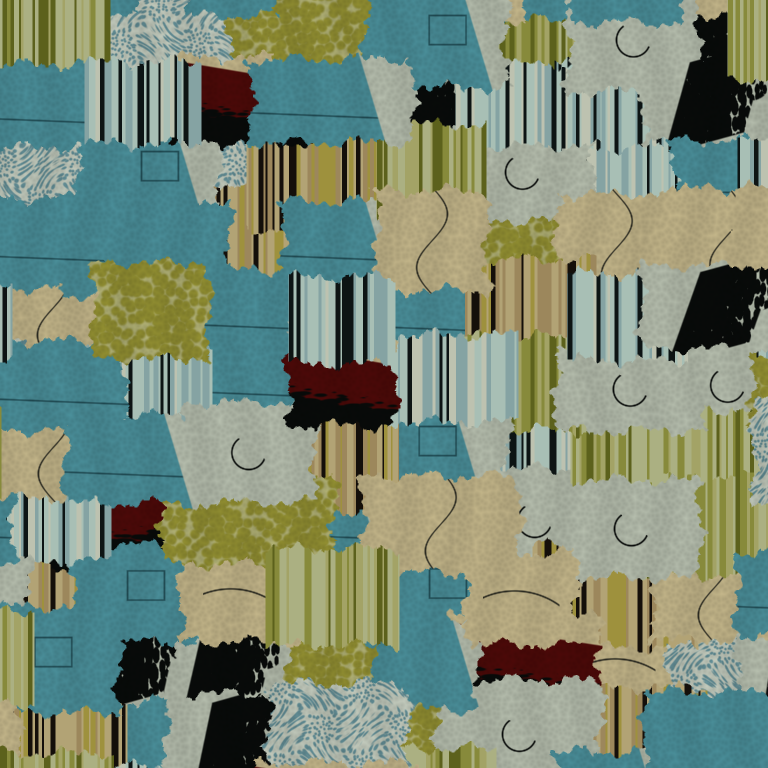
Write a three.js fragment shader that draws this pattern.

```glsl
varying vec2 vUv;

float hash(vec2 p) {
  vec3 q = fract(p.xyx * vec3(0.1031, 0.1030, 0.0973));
  q += dot(q, q.yzx + 33.33);
  return fract((q.x + q.y) * q.z);
}

// Cellular noise: distance to the nearest scattered point
float cellular(vec2 p) {
  vec2 base = floor(p);
  float nearest = 2.0;
  for (int j = -1; j <= 1; j++)
    for (int i = -1; i <= 1; i++) {
      vec2 c = base + vec2(float(i), float(j));
      nearest = min(nearest, distance(p, c + vec2(hash(c), hash(c + 57.0))));
    }
  return nearest;
}

// Ragged outline of torn paper
float tear(float x, float seed) {
  return 0.005 * sin(x * 70.0 + seed * 40.0) + 0.003 * sin(x * 173.0 + seed * 91.0)
       + 0.002 * sin(x * 410.0 + seed * 17.0) + 0.004 * (hash(vec2(floor(x * 220.0), seed * 50.0)) - 0.5);
}

float stroke(float d) { return 1.0 - smoothstep(0.0005, 0.0016, abs(d)); }

// Uneven vertical bars in a cool, green or warm palette
vec3 stripes(float x, float seed) {
  float column = floor(x * 110.0);
  float split = 0.25 + 0.5 * hash(vec2(column, 5.0));
  float h = hash(vec2(column * 2.0 + step(split, fract(x * 110.0)), floor(seed * 30.0)));
  vec3 light = vec3(0.66, 0.75, 0.71), mid = vec3(0.52, 0.64, 0.64);
  vec3 accent = vec3(0.74, 0.76, 0.69), dark = vec3(0.05, 0.08, 0.08);
  if (seed > 0.68) {
    light = vec3(0.70, 0.64, 0.46); mid = vec3(0.61, 0.53, 0.36);
    accent = vec3(0.62, 0.57, 0.24); dark = vec3(0.08, 0.06, 0.04);
  } else if (seed > 0.36) {
    light = vec3(0.67, 0.69, 0.51); mid = vec3(0.53, 0.54, 0.23);
    accent = vec3(0.64, 0.64, 0.40); dark = vec3(0.36, 0.38, 0.11);
  }
  return h < 0.38 ? light : h < 0.63 ? mid : h < 0.83 ? accent : dark;
}

// Surface of one sheet; q is measured from its centre
vec3 surface(vec2 p, vec2 q, float kind, float seed) {
  vec3 tan_ = vec3(0.71, 0.66, 0.50), pale = vec3(0.66, 0.69, 0.63);
  vec3 teal = vec3(0.27, 0.52, 0.56), ink = vec3(0.03, 0.04, 0.035);
  float slope = (seed - 0.5) * 0.8;
  if (kind < 0.26) return stripes(p.x, seed);

  float grain = cellular(p * 150.0);
  float fibre = 0.93 + 0.12 * grain + 0.025 * sin(p.x * 95.0 + 2.0 * sin(p.y * 13.0));
  vec3 col = tan_;
  if (kind < 0.54) {
    // Painted paper with a drawn frame and a bare slanted edge
    vec2 b = abs(q - vec2(0.015, 0.01)) - vec2(0.024, 0.019);
    float frame = stroke(max(b.x, b.y)) * step(0.55, seed);
    float crease = stroke(q.y + 0.02 + 0.04 * q.x) * step(seed, 0.3);
    col = mix(teal, vec3(0.08, 0.22, 0.25), 0.75 * max(frame, crease));
    float bare = smoothstep(0.052, 0.054, q.x + 0.3 * q.y) * step(0.5, fract(seed * 7.0));
    col = mix(col, pale, bare);
  } else if (kind < 0.69) {
    // Buff paper with a pen curve
    float curve = stroke(length(q - vec2(slope * 0.1, -0.09)) - 0.1);
    curve = seed < 0.5 ? curve : stroke(q.x - 0.02 * sin(q.y * 45.0));
    col = mix(tan_, ink, 0.8 * curve * step(abs(q.x), 0.05));
  } else if (kind < 0.75) {
    // Pale paper with an open hook
    float hook = stroke(length(q) - 0.022) * step(q.x * 0.8, 0.008 - q.y);
    col = mix(pale, ink, hook);
  } else if (kind < 0.81) {
    float fleck = cellular(p * 105.0 + 3.0 * sin(p.yx * 60.0));
    col = mix(vec3(0.36, 0.52, 0.55), vec3(0.71, 0.74, 0.69), smoothstep(0.22, 0.46, fleck));
  } else if (kind < 0.87) {
    float worn = smoothstep(0.45, 0.8, cellular(p * 85.0) + 0.12 * sin(p.x * 60.0 + p.y * 40.0));
    col = mix(vec3(0.53, 0.52, 0.18), vec3(0.65, 0.65, 0.43), worn);
  } else {
    float dry = cellular(p * vec2(150.0, 65.0));
    if (kind < 0.955) {
      // Dry brush block with a round head
      float u = q.x + q.y * slope;
      float block = max(abs(u) - 0.048, abs(q.y - u * 0.3) - 0.06);
      block = min(block, length(q - vec2(0.045, 0.02)) - 0.024);
      float cover = 1.0 - smoothstep(0.0, 0.1, dry - 0.9 + 9.0 * max(u, 0.0));
      col = mix(pale, ink, cover * (1.0 - smoothstep(-0.001, 0.001, block)));
    } else {
      // Deep red slab over a brushed dark band
      float rise = q.y - slope * q.x * 0.6;
      col = mix(vec3(0.28, 0.035, 0.03), tan_, smoothstep(0.034, 0.036, rise));
      float scuff = cellular(p * vec2(45.0, 170.0));
      col = mix(col, ink, 1.0 - smoothstep(-0.024, -0.018, rise + 0.025 * (scuff - 0.4)));
    }
  }
  return col * fibre;
}

// Overlapping sheets: the one with the highest rank lies on top
vec3 collage(vec2 p) {
  vec2 size = vec2(0.125, 0.091), base = floor(p / size);
  float top = -1.0, kind = 0.72, seed = 0.2;
  vec2 local = vec2(0.1);
  for (int j = -1; j <= 1; j++)
    for (int i = -1; i <= 1; i++) {
      vec2 c = base + vec2(float(i), float(j));
      float s = hash(c + 17.0), k = hash(c + 41.0), rank = hash(c + 83.0);
      vec2 q = p - (c + 0.5 + 0.2 * (vec2(hash(c + 7.0), hash(c + 29.0)) - 0.5)) * size;
      vec2 reach = size * (vec2(0.55, 0.58) + vec2(0.35, 0.2) * vec2(hash(c + 61.0), s));
      vec2 rough = vec2(k < 0.26 ? 0.0 : tear(p.y, s + 0.4), tear(p.x, s));
      vec2 d = abs(q + rough) - reach;
      if (max(d.x, d.y) < 0.0 && rank > top) {
        top = rank; kind = k; seed = s; local = q;
      }
    }
  return surface(p, local, kind, seed);
}

void main() {
  // Four taps smooth every edge
  vec3 col = vec3(0.0);
  for (int j = 0; j < 2; j++)
    for (int i = 0; i < 2; i++)
      col += collage(vUv + (vec2(float(i), float(j)) - 0.5) * 0.001);
  gl_FragColor = vec4(col * 0.25, 1.0);
}
```
